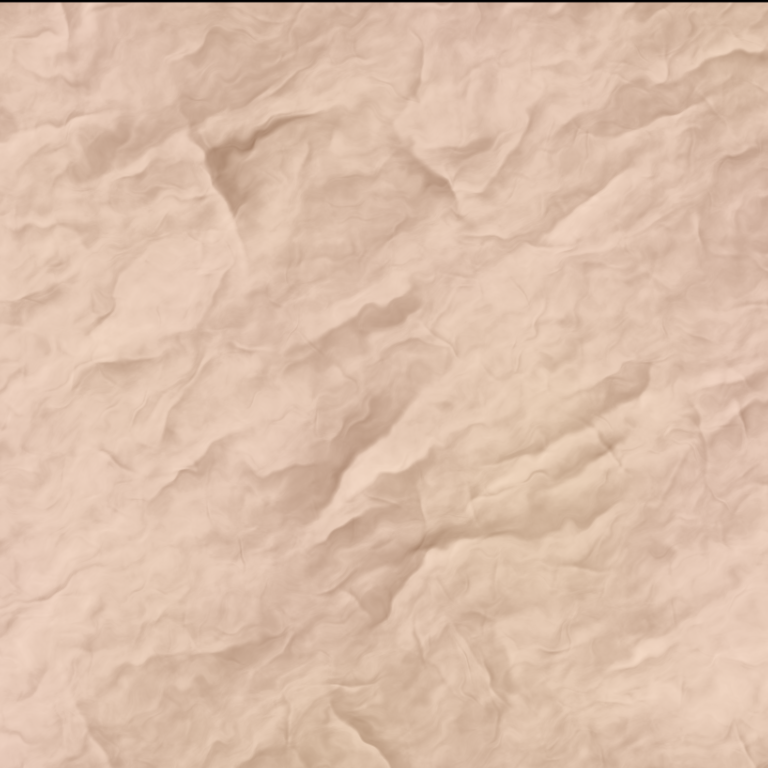
Write a WebGL 2 fragment shader that draws this texture.

```glsl
#version 300 es
precision highp float;
// Crumpled warm beige paper under a soft slanting light, dark along its top edge.
// Broken, tapered folds at four sizes are shaded on one flank and lit on the
// other, then laid over broad noise tones, ragged relief and a fibre mottle.

uniform vec2 u_resolution;
out vec4 fragColor;

const float GRAIN_ANGLE = 0.54;              // prevailing fold direction
const vec3 SHADOW = vec3(0.74, 0.61, 0.52);
const vec3 LIGHT = vec3(0.91, 0.80, 0.72);

float hash(vec2 p, float seed) {
    vec3 q = fract(vec3(p.xyx + seed * 7.31) * vec3(0.1031, 0.1030, 0.0973));
    q += dot(q, q.yzx + 33.33);
    return fract((q.x + q.y) * q.z);
}

vec2 rotate(vec2 p, float angle) {
    float c = cos(angle), s = sin(angle);
    return vec2(c * p.x + s * p.y, c * p.y - s * p.x);
}

float noise(vec2 p, float seed) {
    vec2 i = floor(p), f = fract(p);
    f = f * f * f * (f * (f * 6.0 - 15.0) + 10.0);
    return mix(mix(hash(i, seed), hash(i + vec2(1, 0), seed), f.x),
               mix(hash(i + vec2(0, 1), seed), hash(i + vec2(1, 1), seed), f.x), f.y);
}

float fbm(vec2 p, float seed) {
    float sum = 0.0, amp = 0.52;
    for (int i = 0; i < 5; i++) {
        sum += amp * noise(p, seed + float(i));
        p = rotate(p, 0.9) * 2.03;
        amp *= 0.5;
    }
    return sum;
}

// Displacement that makes straight folds wander
vec2 wander(vec2 p, float seed) {
    return vec2(noise(p, seed), noise(p, seed + 11.0)) - 0.5;
}

// One fold: shaded flank above its axis, narrower lit flank below
float fold(vec2 q, float halfLength, float width, float edge) {
    float along = q.x / halfLength;
    float shade = smoothstep(1.0, 0.0, length(vec2(along, q.y / width)));
    float glow = smoothstep(1.0, 0.0, length(vec2(along, q.y / (0.7 * width))));
    float side = smoothstep(-edge, edge, q.y);
    float crease = exp(-pow(q.y / (1.3 * edge), 2.0)) * smoothstep(0.9, 0.2, abs(along));
    return 0.7 * glow * (1.0 - side) - shade * side - 0.16 * crease;
}

// Folds scattered one per cell, some of them crossing the main direction
float foldLayer(vec2 p, float scale, float spread, float softness, float seed) {
    p *= scale;
    vec2 cell = floor(p);
    float sum = 0.0;
    for (int y = -1; y <= 1; y++)
    for (int x = -1; x <= 1; x++) {
        vec2 id = cell + vec2(x, y);
        vec2 centre = id + vec2(hash(id, seed), hash(id, seed + 1.0));
        float angle = GRAIN_ANGLE + spread * (hash(id, seed + 2.0) - 0.5);
        angle += hash(id, seed + 3.0) < 0.2 ? 1.5 : 0.0;
        angle += hash(id, seed + 4.0) < 0.6 ? 3.14159 : 0.0;
        vec2 q = rotate(p - centre, angle);
        q.y += 0.3 * (hash(id, seed + 5.0) - 0.5) * q.x * q.x;
        float halfLength = mix(0.45, 0.95, hash(id, seed + 6.0));
        float width = mix(0.12, 0.32, hash(id, seed + 7.0));
        float strength = mix(0.3, 1.15, hash(id, seed + 8.0));
        sum += strength * fold(q, halfLength, width, softness * scale);
    }
    return sum;
}

// Slope of bumps seen from across the grain
float relief(vec2 p, float stepSize, float seed) {
    vec2 toLight = stepSize * vec2(-0.3, 0.95);
    return fbm(p + toLight, seed) - fbm(p - toLight, seed);
}

void main() {
    float side = min(u_resolution.x, u_resolution.y);
    vec2 uv = gl_FragCoord.xy / side;
    float softness = max(0.0045, 1.0 / side);
    vec2 p = uv + 0.04 * wander(uv * 5.0, 3.0) + 0.022 * wander(uv * 17.0, 5.0)
           + 0.013 * wander(uv * 50.0, 7.0);
    vec2 grain = rotate(p, GRAIN_ANGLE);

    // Broad light and stretched facets
    float tone = 0.879;
    tone += 0.080 * (noise(uv * 2.6, 21.0) - 0.5);
    tone += 0.140 * (fbm(grain * vec2(3.5, 8.0), 31.0) - 0.5);

    // Folds from large to small, fading in and out along their run
    float broken = mix(0.35, 1.4, fbm(uv * 13.0, 37.0));
    float folds = 0.108 * foldLayer(p, 3.0, 0.6, softness * 1.3, 41.0);
    folds += 0.095 * foldLayer(p + 3.7, 6.0, 0.8, softness, 53.0);
    folds += 0.068 * foldLayer(p + 8.1, 12.0, 1.4, softness * 0.8, 67.0);
    folds += 0.036 * foldLayer(p + 5.3, 25.0, 2.2, softness * 0.7, 97.0);
    tone += broken * folds;

    // Ragged crumple and fibre mottle
    tone += 0.130 * relief(grain * vec2(5.0, 11.0), 0.14, 71.0);
    tone += 0.130 * relief(grain * vec2(22.0, 34.0), 0.16, 77.0);
    tone += 0.055 * (fbm(uv * 55.0, 83.0) - 0.5);

    // Highlights and shadows level off
    tone -= 0.45 * max(tone - 0.895, 0.0);
    tone += 0.25 * max(0.81 - tone, 0.0);
    tone = clamp(tone, 0.64, 0.95);
    vec3 colour = mix(SHADOW, LIGHT, (tone - SHADOW.r) / (LIGHT.r - SHADOW.r));
    float drift = fbm(uv * 3.0, 91.0) - 0.5;
    colour += drift * vec3(0.008, -0.008, 0.03);

    // Thin dark border along the top
    float fromTop = (u_resolution.y - gl_FragCoord.y) / side;
    colour *= smoothstep(0.0015, 0.0045, fromTop);
    fragColor = vec4(colour, 1.0);
}
```
